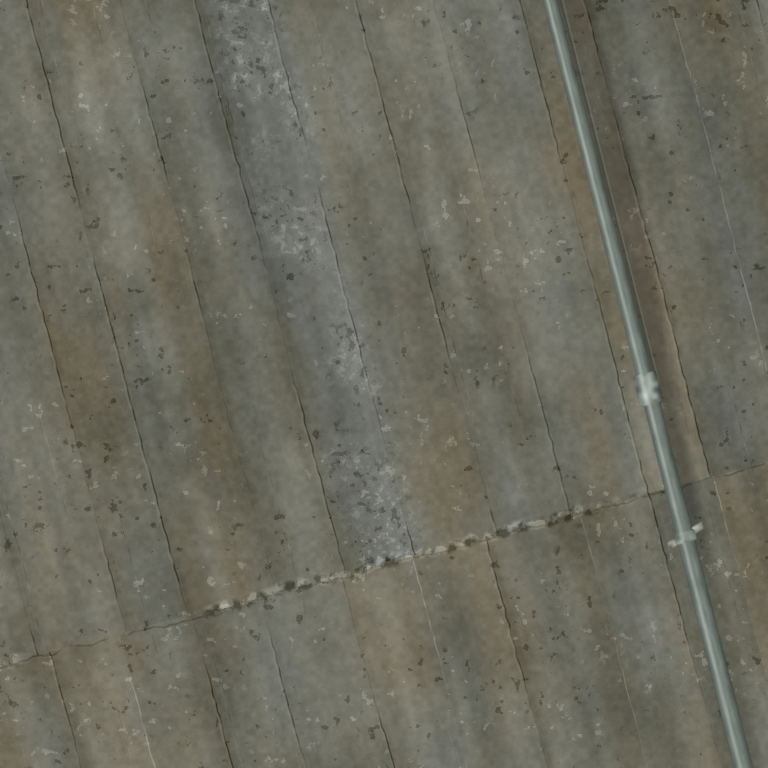
A Shadertoy shader for this texture:

```glsl
// Weathered board-marked concrete with slanted seams, a crumbly cross joint
// and a metal conduit. Layered noise is stretched along the boards; seams come
// from a jittered repeat, and the conduit is shaded as a cylinder with a shadow.
#define SLANT 0.265
#define BOARD_WIDTH 0.105
#define SEAM_JITTER 0.26
#define JOINT_HEIGHT 0.134
#define STREAK_CONTRAST 0.17
#define GRAIN_CONTRAST 0.085
#define CONCRETE vec3(0.425, 0.421, 0.370)
#define WARM_SHIFT vec3(0.024, 0.002, -0.020)
#define COOL_SHIFT vec3(-0.010, 0.002, 0.022)
#define SHADOW_STRENGTH 0.27

float hash(vec2 p) {
    vec3 q = fract(vec3(p.xyx) * 0.1031);
    q += dot(q, q.yzx + 33.33);
    return fract((q.x + q.y) * q.z);
}

float noise(vec2 p) {
    vec2 i = floor(p), f = fract(p);
    f = f * f * (3.0 - 2.0 * f);
    return mix(mix(hash(i), hash(i + vec2(1, 0)), f.x),
               mix(hash(i + vec2(0, 1)), hash(i + vec2(1, 1)), f.x), f.y);
}

// Each octave is rotated to hide the lattice
float fbm(vec2 p) {
    float sum = 0.0, amp = 0.533;
    for (int i = 0; i < 4; i++) {
        sum += amp * noise(p);
        p = mat2(0.96, 0.28, -0.28, 0.96) * p * 2.03 + 17.3;
        amp *= 0.5;
    }
    return sum;
}

// Soft line or band of the given half width
float band(float d, float halfWidth, float soft) {
    return 1.0 - smoothstep(halfWidth - soft, halfWidth + soft, abs(d));
}

vec3 concrete(float across, float along, float joint, vec2 p, float px) {
    // Board index and signed distance to the closest seam
    float row = step(joint, 0.0);
    float wobble = 0.004 * (noise(vec2(across * 9.0, along * 5.0)) - 0.5)
                 + 0.0022 * (noise(vec2(across * 20.0, along * 90.0)) - 0.5);
    float x = across + wobble - 0.04;
    float k = floor(x / BOARD_WIDTH + 0.5);
    float seam = x - (k + SEAM_JITTER * (hash(vec2(k + 40.0, row)) - 0.5)) * BOARD_WIDTH;
    vec2 board = vec2(k + step(0.0, seam) + 60.0, row * 7.0);

    // Tone: stains stretched along the boards, clouds and grain
    float streak = fbm(vec2(across * 23.0 + row * 5.0, along * 2.6 + 4.0));
    float cloud = fbm(p * 13.0 + 3.0);
    float grain = fbm(p * 130.0);
    float tone = STREAK_CONTRAST * (streak - 0.5) + 0.09 * (cloud - 0.5)
               + GRAIN_CONTRAST * (grain - 0.5) + 0.030 * (hash(board) - 0.5);

    // Hue: cool board, warm stained boards, random tint elsewhere
    float cool = band(across - 0.315, 0.045, 0.022) * step(0.0, joint);
    float warm = band(across - 0.47, 0.085, 0.04) * smoothstep(-0.05, 0.15, joint);
    float tint = 1.0 * (hash(board + 9.0) - 0.5)
               + 2.8 * (fbm(vec2(across * 16.0, along * 5.0) + 31.0) - 0.5);
    tint += 0.5 * warm - 1.1 * cool;
    vec3 col = CONCRETE + tone + 0.012 * cool;
    col += WARM_SHIFT * clamp(tint, 0.0, 1.2) + COOL_SHIFT * clamp(-tint, 0.0, 1.2);

    // Pale worn streaks and a rough, finely pitted board
    float pale = band(across - 0.085 + 0.04 * (streak - 0.5), 0.016, 0.014)
               + 0.7 * band(across - 0.505 + 0.04 * (cloud - 0.5), 0.012, 0.012);
    col += 0.06 * pale * smoothstep(0.3, 0.6, cloud) * step(0.0, joint);
    float rough = cool * smoothstep(0.35, 0.6, cloud);
    float pits = fbm(p * 125.0 + 9.0);
    col += rough * (0.09 * smoothstep(0.58, 0.75, pits) - 0.11 * smoothstep(0.38, 0.25, pits));

    // Scattered small pits and pale specks
    float specks = fbm(p * 95.0 + 41.0);
    col -= 0.11 * smoothstep(0.70, 0.80, specks) * smoothstep(0.4, 0.6, noise(p * 23.0));
    col += 0.10 * smoothstep(0.29, 0.20, specks) * smoothstep(0.45, 0.7, noise(p * 17.0));

    // Seams: fine broken cracks with a pale lip, some only pale ridges
    float wear = smoothstep(0.3, 0.65, noise(vec2(k * 5.3 + 70.0, along * 9.0)));
    float nicks = smoothstep(0.2, 0.6, noise(vec2(k * 3.7 + 20.0, along * 75.0)));
    float ridge = step(0.75, hash(vec2(k + 83.0, row)));
    float crack = band(seam, 0.0008, 0.0006 + px * 0.5) * (0.2 + 0.8 * wear) * (0.35 + 0.65 * nicks);
    float lip = band(seam + 0.0028, 0.0010, 0.0008 + px * 0.4);
    col -= 0.020 * band(seam - 0.004, 0.004, 0.004) * (1.0 - ridge);
    col += crack * mix(-0.18, 0.12, ridge);
    col += 0.055 * lip * wear * (1.0 - nicks * 0.6) * (1.0 - ridge);

    // Faint scratches between the seams
    float scratch = fract((x + 0.013 * hash(vec2(k, 5.0))) / BOARD_WIDTH * 1.5 + 0.3) - 0.5;
    float patchy = smoothstep(0.55, 0.75, noise(vec2(floor(x * 14.0) * 4.1 + 30.0, along * 6.0)));
    col += band(scratch * BOARD_WIDTH / 1.5, 0.0006, 0.0005 + px * 0.5) * patchy
         * 0.18 * (noise(vec2(across * 30.0, along * 80.0)) - 0.55);

    // Crumbly joint across the boards
    float edge = joint + 0.014 * (fbm(vec2(across * 38.0, 2.0)) - 0.5);
    float chips = fbm(p * 85.0 + 13.0);
    float crumble = smoothstep(0.25, 0.6, noise(vec2(across * 8.0, 8.0)));
    col += 0.13 * band(edge - 0.001, 0.007, 0.004) * smoothstep(0.47, 0.62, chips) * crumble;
    col -= 0.14 * band(edge, 0.007, 0.004) * smoothstep(0.45, 0.3, chips) * crumble;
    col -= 0.11 * band(edge + 0.003, 0.001, 0.001 + px * 0.5) * smoothstep(0.3, 0.6, chips);
    return col;
}

void mainImage(out vec4 fragColor, in vec2 fragCoord) {
    vec2 p = fragCoord / iResolution.xy;
    float px = 1.0 / iResolution.y;
    float across = p.x + SLANT * (p.y - 1.0);
    float along = p.y - SLANT * p.x;
    float joint = along - JOINT_HEIGHT;
    vec3 col = concrete(across, along, joint, p, px);

    // Conduit shadow, wider towards the top, and a thin cable beside it
    float d = across - (0.708 + 0.012 * joint);
    float reach = 0.03 + 0.024 * smoothstep(-0.1, 0.5, joint);
    float shadow = smoothstep(0.0, 0.012, d) * (1.0 - smoothstep(reach - 0.012, reach + 0.012, d));
    col *= 1.0 - SHADOW_STRENGTH * shadow * mix(0.45, 1.0, smoothstep(-0.2, 0.05, joint));
    float cable = smoothstep(0.13, 0.15, joint);
    col = mix(col, vec3(0.25, 0.27, 0.25), 0.6 * cable * band(d - 0.0135, 0.002, px));
    col = mix(col, vec3(0.45, 0.47, 0.44), 0.5 * cable * band(d - 0.0165, 0.001, px));

    // Coupling and clamp with two ears
    float coupling = band(joint - 0.136, 0.021, 0.002);
    float clampBand = band(joint + 0.070, 0.007, 0.002);
    float radius = 0.0113 - 0.003 * joint + 0.005 * coupling + 0.003 * clampBand;
    float ears = band(abs(d) - 0.018, 0.008, 0.002) * band(joint + 0.068 - 0.3 * d, 0.005, 0.002);
    col = mix(col, vec3(0.56, 0.57, 0.53) * (0.65 + 0.6 * noise(p * 150.0)), ears);

    // Cylinder shading: dark rims, bright line on the left
    float u = d / radius;
    vec3 metal = mix(vec3(0.30, 0.33, 0.31), vec3(0.46, 0.50, 0.47), sqrt(max(0.0, 1.0 - u * u)));
    metal += 0.14 * band(u + 0.35, 0.2, 0.2) - 0.08 * smoothstep(0.2, 0.9, u);
    metal += 0.10 * (fbm(vec2(across * 180.0, along * 45.0)) - 0.5);
    metal += max(coupling, clampBand) * (0.05 + 0.25 * (noise(p * 130.0) - 0.4));
    col = mix(col, metal, band(d, radius, px));
    fragColor = vec4(clamp(col, 0.0, 1.0), 1.0);
}
```
